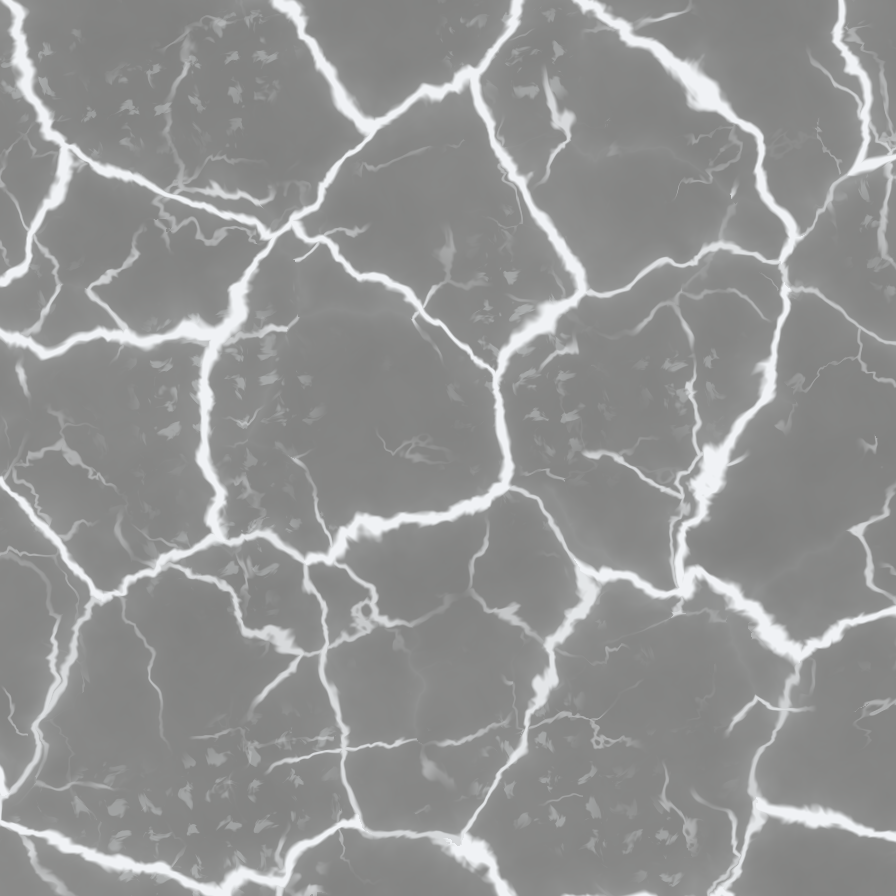
A three.js fragment shader for this texture:

```glsl
varying vec2 vUv;

const vec3 STONE = vec3(0.522, 0.523, 0.519);
const vec3 HAZE = vec3(0.92, 0.97, 1.0);
const vec3 VEIN = vec3(0.94, 0.95, 0.96);

float hash(vec2 p) {
  vec3 q = fract(p.xyx * vec3(0.1031, 0.1030, 0.0973));
  q += dot(q, q.yzx + 33.33);
  return fract((q.x + q.y) * q.z);
}

vec2 cellPoint(vec2 cell) {
  return 0.08 + 0.84 * vec2(hash(cell + 11.0), hash(cell + 57.0));
}

// Turned and bent sine octaves, roughly -0.8 to 0.8
float layeredSines(vec2 p) {
  const mat2 turn = mat2(0.8, 0.6, -0.6, 0.8);
  float sum = 0.0;
  float gain = 0.5;
  for (int i = 0; i < 4; i++) {
    p = turn * p + 0.5 * sin(p.yx + 1.3);
    sum += gain * sin(p.x) * sin(p.y);
    p = p * 1.93 + 4.7;
    gain *= 0.55;
  }
  return sum;
}

vec2 bend(vec2 p, float frequency, float amount) {
  vec2 q = p * frequency;
  return amount * vec2(layeredSines(q), layeredSines(q + vec2(17.3, 5.1)));
}

// Cell borders: x = distance to the nearest, y = vein coverage.
// Each border gets its own strength between weakest and 1.
vec2 veins(vec2 p, float scale, float width, float softness, float weakest) {
  vec2 q = p * scale + 40.0;
  vec2 home = floor(q);
  vec2 local = q - home;
  vec2 nearestCell = vec2(0.0);
  vec2 nearest = vec2(0.0);
  float best = 9.0;
  for (int y = -1; y <= 1; y++) {
    for (int x = -1; x <= 1; x++) {
      vec2 cell = vec2(float(x), float(y));
      vec2 offset = cell + cellPoint(home + cell) - local;
      float d = dot(offset, offset);
      if (d < best) {
        best = d;
        nearest = offset;
        nearestCell = cell;
      }
    }
  }
  float border = 9.0;
  float coverage = 0.0;
  for (int y = -2; y <= 2; y++) {
    for (int x = -2; x <= 2; x++) {
      vec2 cell = nearestCell + vec2(float(x), float(y));
      vec2 offset = cell + cellPoint(home + cell) - local;
      vec2 across = offset - nearest;
      if (dot(across, across) > 0.0001) {
        float d = dot(0.5 * (offset + nearest), normalize(across)) / scale;
        float chance = hash(2.0 * home + cell + nearestCell + 203.0);
        float strength = mix(weakest, 1.0, chance);
        float reach = width * strength;
        float line = 1.0 - smoothstep(0.45 * reach, reach + softness, d);
        coverage = max(coverage, line * smoothstep(0.0, 0.5, strength));
        border = min(border, d);
      }
    }
  }
  return vec2(border, coverage);
}

void main() {
  vec2 p = vUv;
  vec2 ragged = bend(p, 48.0, 0.012);
  vec2 bent = p + bend(p, 9.0, 0.05) + ragged;

  // Broad veins, thin branches and faint wisps
  float swell = 0.85 + 0.6 * layeredSines(p * 22.0);
  vec2 broad = veins(bent, 3.4, 0.0095 * swell, 0.0035, 0.22);
  vec2 thin = veins(bent + 3.7, 6.2, 0.0035 * swell, 0.003, -0.2);
  vec2 wisp = veins(bent + ragged + 8.1, 10.5, 0.002, 0.003, -0.5);

  // Branches fade in and out across the stone
  float branchFade = smoothstep(-0.2, 0.25, layeredSines(p * 11.0 + 2.0));
  float wispFade = smoothstep(0.0, 0.4, layeredSines(p * 14.0 + 9.0));
  float coverage = max(broad.y, 0.75 * thin.y * branchFade);
  coverage = max(coverage, 0.38 * wisp.y * wispFade);

  // Cloudy ground, soft glow beside veins and crumbly specks
  float cloud = 0.022 * layeredSines(p * 8.0 + 5.0) + 0.008 * layeredSines(p * 55.0);
  float glow = 0.085 * swell * exp(-broad.x / 0.017);
  glow += 0.035 * branchFade * exp(-thin.x / 0.012);
  float crumbs = smoothstep(0.2, 0.55, layeredSines(p * 110.0));
  crumbs *= 0.12 * smoothstep(0.12, 0.5, layeredSines(p * 10.0 + 31.0));

  vec3 color = STONE + cloud + HAZE * (glow + crumbs);
  color = mix(color, VEIN, coverage);
  gl_FragColor = vec4(color, 1.0);
}
```
